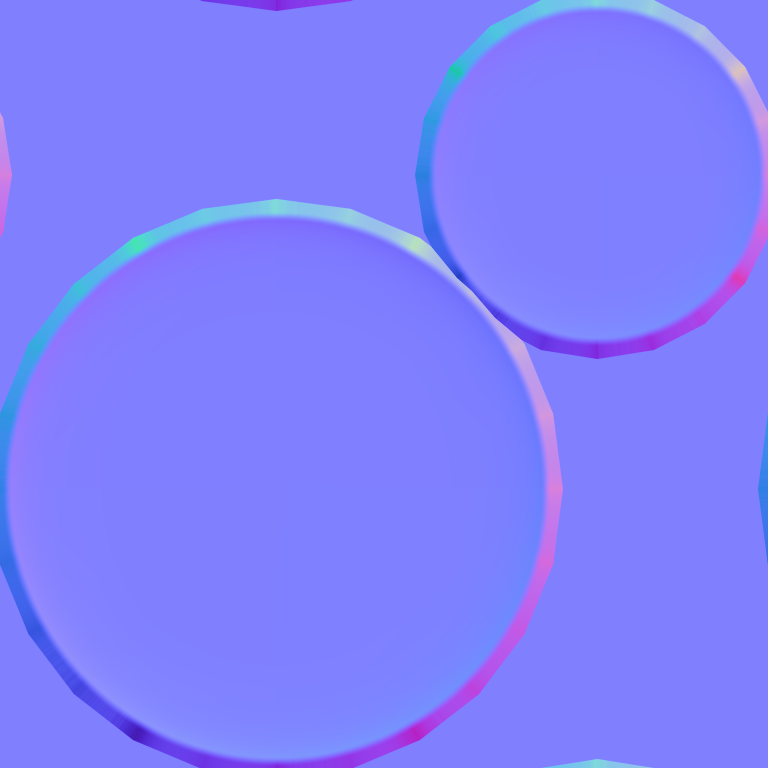
Reproduce this texture map procedurally as a Shadertoy shader.

```glsl
const float TAU = 6.2831853;
const vec2 BIG_CENTER = vec2(0.3600, 0.3633);
const vec2 BIG_RADII = vec2(0.3730, 0.3776);
const vec2 SMALL_CENTER = vec2(0.7780, 0.7721);
const vec2 SMALL_RADII = vec2(0.2376, 0.2396);
const float BIG_SIDES = 24.0;
const float SMALL_SIDES = 20.0;
const float BIG_ACCENT = 0.5236;    // angle from vertical of the steepest corners
const float SMALL_ACCENT = 0.9425;
const float RIM_WIDTH = 0.0200;
const float RIM_SLOPE = 0.54;
const float CORNER_SLOPE = 0.16;
const float ACCENT_SLOPE = 0.22;
const float STREAK_SLOPE = 0.07;
const float LIP_FALLOFF = 0.022;
const float BIG_LIP = 0.20;
const float SMALL_LIP = 0.12;
const float DISH_SLOPE = 0.035;

float hash(float n) {
    return fract(sin(n * 12.9898) * 43758.5453);
}

float noise(float x) {
    float i = floor(x);
    return mix(hash(i), hash(i + 1.0), smoothstep(0.0, 1.0, x - i));
}

// Returns the sideways slope in xy and the depth inside the polygon in z.
vec3 disc(vec2 p, vec2 center, vec2 radii, float sides, float accent, float lip) {
    vec2 d = fract(p - center + 0.5) - 0.5;    // wrap around the tile
    vec2 q = d / radii;
    float meanRadius = 0.5 * (radii.x + radii.y);
    float r = length(q) * meanRadius;
    vec2 dir = q / max(length(q), 1e-4);
    float angle = atan(q.x, q.y);

    // Faceted outline with a corner at the top
    float sector = TAU / sides;
    float fromMiddle = (fract(angle / sector) - 0.5) * sector;
    float outline = meanRadius * cos(0.5 * sector) / cos(fromMiddle);
    float depth = outline - r;

    // Rim slope: steeper at corners, steepest at the four accents
    float corner = pow(abs(2.0 * fromMiddle / sector), 3.0);
    float cornerId = floor(angle / sector + 0.5);
    float folded = min(abs(angle), 0.5 * TAU - abs(angle));
    float peak = exp(-pow((folded - accent) / 0.07, 2.0));
    float streak = (noise(angle * 1100.0 * meanRadius / 0.375 / 7.0) - 0.5)
                 * smoothstep(0.35, 0.7, noise(angle * 4.0 + 20.0));
    float slope = RIM_SLOPE + CORNER_SLOPE * corner * (0.4 + 0.8 * hash(cornerId + 40.0))
                + ACCENT_SLOPE * peak + STREAK_SLOPE * streak;

    // Round inner edge, then a shallow dish leaning the other way
    float beyondRim = r - (meanRadius - RIM_WIDTH);
    float rim = smoothstep(-0.009, 0.004, beyondRim);
    float inward = max(-beyondRim, 0.0);
    float dish = lip * exp(-inward / LIP_FALLOFF)
               + DISH_SLOPE * smoothstep(0.45, 1.0, r / meanRadius);
    return vec3(dir * mix(-dish, slope, rim), depth);
}

void mainImage(out vec4 fragColor, in vec2 fragCoord) {
    vec2 p = fragCoord / iResolution.xy;
    float pixel = 1.0 / iResolution.y;

    vec3 big = disc(p, BIG_CENTER, BIG_RADII, BIG_SIDES, BIG_ACCENT, BIG_LIP);
    vec3 small = disc(p, SMALL_CENTER, SMALL_RADII, SMALL_SIDES, SMALL_ACCENT, SMALL_LIP);

    // The deeper disc wins, so overlapping rims meet in a seam
    float pickSmall = smoothstep(-pixel, pixel, small.z - big.z);
    float cover = smoothstep(-0.7 * pixel, 0.7 * pixel, max(big.z, small.z));
    vec2 slope = mix(big.xy, small.xy, pickSmall) * cover;

    // Pack the surface normal as a colour
    vec3 normal = vec3(slope, sqrt(max(1.0 - dot(slope, slope), 0.0)));
    fragColor = vec4(0.5 + 0.5 * normal, 1.0);
}
```
